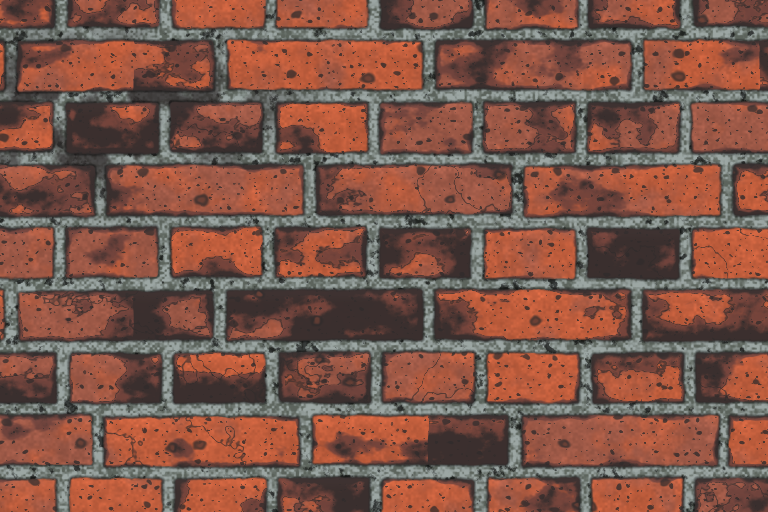
A Shadertoy shader for this texture:

```glsl
// Weathered red brick wall in cross bond: rows of short and long bricks in rough grey mortar.

#define ROW_HEIGHT 0.1223
#define ROW_OFFSET 0.078
#define SHORT_LENGTH 0.2037
#define JOINT_WIDTH 0.0215
#define CORNER_RADIUS 0.006
#define EDGE_ROUGHNESS 0.0065
#define SOOT_CLEAN 0.74
#define SOOT_HEAVY 0.40
#define PIT_CHANCE 0.42
#define CRACK_CHANCE 0.3

const vec3 ORANGE = vec3(0.75, 0.365, 0.235);
const vec3 ROSE = vec3(0.61, 0.345, 0.275);
const vec3 BURNT = vec3(0.41, 0.25, 0.23);
const vec3 SOOT = vec3(0.19, 0.17, 0.17);
const vec3 MORTAR_DARK = vec3(0.36, 0.39, 0.36);
const vec3 MORTAR_LIGHT = vec3(0.61, 0.65, 0.64);

float hash(vec2 p) {
    return fract(sin(dot(p, vec2(127.1, 311.7))) * 43758.5453);
}

float noise(vec2 p) {
    vec2 i = floor(p), f = fract(p);
    f = f * f * (3.0 - 2.0 * f);
    return mix(mix(hash(i), hash(i + vec2(1, 0)), f.x),
               mix(hash(i + vec2(0, 1)), hash(i + vec2(1, 1)), f.x), f.y);
}

float fbm(vec2 p) {
    float sum = 0.0, amp = 0.5;
    for (int i = 0; i < 5; i++) {
        sum += amp * noise(p);
        p = mat2(1.6, 1.2, -1.2, 1.6) * p + 7.3;
        amp *= 0.5;
    }
    return sum / 0.97;
}

float roundBox(vec2 p, vec2 halfSize, float radius) {
    vec2 q = abs(p) - halfSize + radius;
    return length(max(q, 0.0)) + min(max(q.x, q.y), 0.0) - radius;
}

// One randomly sized pit per grid cell: x = dark hollow, y = lit centre
vec2 pits(vec2 p, float cellSize, float chance) {
    vec2 cell = floor(p / cellSize);
    vec2 centre = 0.35 + 0.3 * vec2(hash(cell + 3.1), hash(cell + 8.7));
    float present = step(hash(cell + 5.9), chance);
    float radius = mix(0.1, 0.27, pow(hash(cell + 1.3), 2.0));
    float r = length((fract(p / cellSize) - centre) * vec2(0.85, 1.1)) / radius;
    return present * vec2(smoothstep(1.15, 0.65, r), smoothstep(0.6, 0.2, r) * step(0.2, radius));
}

vec3 mortarColour(vec2 p, float d) {
    float grit = 0.5 * fbm(p * 45.0) + 0.5 * noise(p * 210.0);
    vec3 col = mix(MORTAR_DARK, MORTAR_LIGHT, smoothstep(0.25, 0.68, grit));
    col *= 1.0 - 0.65 * smoothstep(0.62, 0.78, fbm(p * 60.0 + 31.0));
    // Grime gathers beside the bricks and in the upper left
    float grime = smoothstep(0.5, 0.15, length((p - vec2(0.2, 0.77)) * vec2(1.0, 2.2)));
    grime *= smoothstep(0.35, 0.6, fbm(p * 22.0 + 4.0));
    col = mix(col, SOOT, 0.8 * grime);
    return col * mix(0.55, 1.0, smoothstep(0.0, 0.006, d));
}

vec3 brickColour(vec2 p, vec2 q, vec2 id, float d, bool isShort) {
    vec2 seed = id * 17.3;
    float tone = hash(id + 2.4) + 1.6 * (fbm(p * 18.0 + seed) - 0.5);
    vec3 col = mix(ORANGE, ROSE, smoothstep(0.15, 0.95, tone));
    col *= 0.87 + 0.26 * noise(p * 190.0) * fbm(p * 70.0) + 0.14 * fbm(p * 35.0);

    // Scorched and sooty patches, heavier toward the lower right and the rim
    float wear = pow(hash(id + 6.2), 1.5);
    wear += 0.3 * smoothstep(0.7, 1.4, p.x) * smoothstep(0.45, 0.1, p.y);
    if (!isShort && hash(id + 9.4) < 0.2) wear += 0.8 * smoothstep(0.033, 0.037, q.x);
    float limit = mix(SOOT_CLEAN, SOOT_HEAVY, min(wear, 1.1));
    float rim = smoothstep(-0.014, 0.0, d);
    float stain = fbm(p * vec2(11.0, 16.0) + seed) + 0.22 * rim;
    col = mix(col, BURNT, 0.85 * smoothstep(limit - 0.05, limit + 0.04, stain));
    float soot = smoothstep(limit + 0.03, limit + 0.2, stain + 0.25 * (fbm(p * 50.0) - 0.5));
    soot = max(soot, 0.75 * smoothstep(0.018, 0.0, abs(stain - limit)) * step(0.4, wear));
    col = mix(col, SOOT, 0.85 * soot);

    // Pits of three sizes, then thin cracks
    vec2 w = p + 0.006 * (vec2(noise(p * 90.0), noise(p * 90.0 + 40.0)) - 0.5);
    vec2 large = pits(w + seed, 0.052, 0.55 * PIT_CHANCE);
    vec2 small = pits(w + seed, 0.021, 0.7 * PIT_CHANCE);
    vec2 tiny = pits(w + seed, 0.0105, 0.6 * PIT_CHANCE);
    col = mix(col, SOOT, max(max(0.75 * large.x, 0.8 * small.x), 0.6 * tiny.x));
    col = mix(col, ROSE * 0.8, 0.6 * large.y);
    float crack = smoothstep(0.012, 0.0, abs(fbm(p * 9.0 + seed + 50.0) - 0.5));
    col = mix(col, SOOT, 0.65 * crack * step(hash(id + 4.8), CRACK_CHANCE));

    // Dark broken rim with a faint lit top edge
    float edge = smoothstep(-0.005, 0.0, d) * smoothstep(0.25, 0.6, fbm(p * 30.0 + seed));
    col = mix(col, SOOT, 0.8 * edge);
    return col * (1.0 + 0.07 * smoothstep(0.02, 0.045, q.y));
}

void mainImage(out vec4 fragColor, in vec2 fragCoord) {
    vec2 p = fragCoord / iResolution.y;
    float pixel = 1.0 / iResolution.y;

    // Bond layout: short rows alternate with long rows, which shift in turn
    float row = floor((p.y - ROW_OFFSET) / ROW_HEIGHT);
    bool isShort = mod(row, 2.0) > 0.5;
    float brickLength = isShort ? SHORT_LENGTH : 2.0 * SHORT_LENGTH;
    float start = isShort ? 0.121 : (mod(row, 4.0) < 1.0 ? 0.197 : 0.02);
    start += 0.012 * (hash(vec2(row, 3.0)) - 0.5);
    vec2 id = vec2(floor((p.x - start) / brickLength), row);
    vec2 size = vec2(brickLength, ROW_HEIGHT);
    vec2 q = p - vec2(start, ROW_OFFSET) - (id + 0.5) * size;

    // Uneven size, place, tilt and outline of each brick
    q += 0.004 * (vec2(hash(id + 1.7), hash(id + 7.1)) - 0.5);
    q.y += q.x * 0.016 * (hash(id + 3.3) - 0.5);
    vec2 halfSize = 0.5 * (size - JOINT_WIDTH) - 0.002 * hash(id + 5.5);
    vec2 rough = vec2(fbm(p * 38.0), fbm(p * 38.0 + 19.0)) - 0.5;
    float d = roundBox(q + EDGE_ROUGHNESS * rough, halfSize, CORNER_RADIUS);

    vec3 col = mix(brickColour(p, q, id, d, isShort), mortarColour(p, d),
                   smoothstep(-pixel, pixel, d));
    fragColor = vec4(col, 1.0);
}
```
